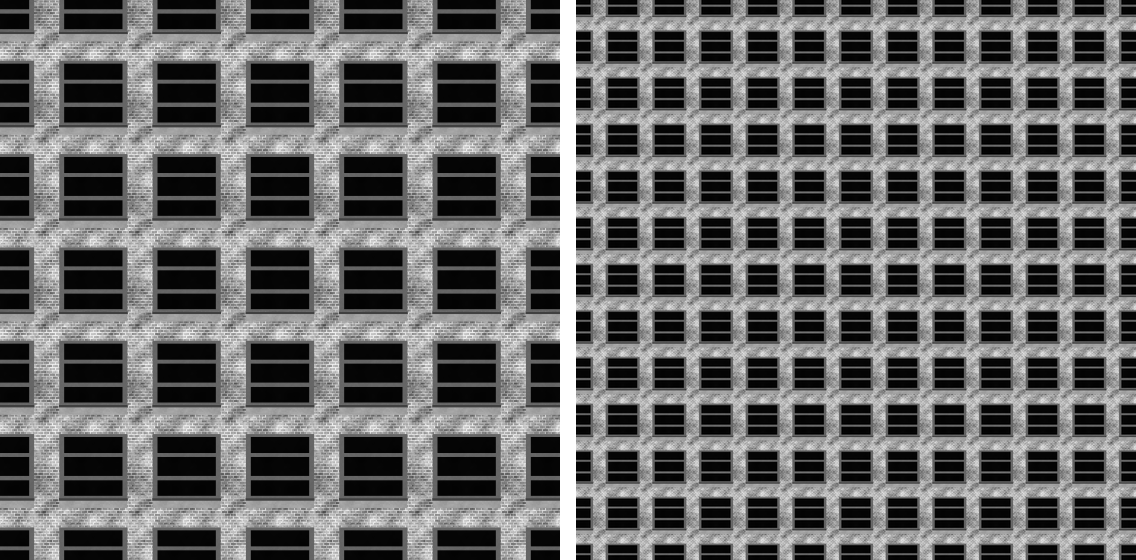
Left, the tile; right, the same tile 2 across and 2 down.
This texture is drawn by a WebGL 1 fragment shader. Its source:

```glsl
precision highp float;
// Weathered grey brick facade with a 6 by 6 grid of dark three-pane windows.
// Each bay is measured in 128 units about its window centre: brick and wear
// come from wrapping noise, then sill, frame and panes are layered as boxes.
uniform vec2 u_resolution;

const float BAYS = 6.0;
const float UNITS = 128.0;
const vec2 BRICKS = vec2(16.0, 32.0);

float hash(vec2 p) {
  vec3 q = fract(vec3(p.xyx) * 0.1031);
  q += dot(q, q.yzx + 33.33);
  return fract((q.x + q.y) * q.z);
}

// Value noise on a unit bay, wrapping after a whole number of cells
float noise(vec2 bay, vec2 cells, float seed) {
  vec2 p = bay * cells;
  vec2 i = floor(p);
  vec2 f = fract(p);
  f = f * f * (3.0 - 2.0 * f);
  vec2 a = mod(i, cells) + seed;
  vec2 b = mod(i + 1.0, cells) + seed;
  return mix(mix(hash(a), hash(vec2(b.x, a.y)), f.x),
             mix(hash(vec2(a.x, b.y)), hash(b), f.x), f.y);
}

float fbm(vec2 bay, float cells, float seed) {
  float sum = 0.0;
  float weight = 0.5;
  for (int i = 0; i < 4; i++) {
    sum += weight * noise(bay, vec2(cells), seed);
    cells *= 2.0;
    seed += 17.0;
    weight *= 0.5;
  }
  return sum / 0.9375;
}

// Smooth-edged coverage of an axis-aligned box
float box(vec2 p, vec2 low, vec2 high, float blur) {
  vec2 c = clamp((p - low) / blur + 0.5, 0.0, 1.0)
         * clamp((high - p) / blur + 0.5, 0.0, 1.0);
  return c.x * c.y;
}

// Soft tilted blotch that wraps around the bay
float blotch(vec2 bay, vec2 centre, vec2 size, float angle) {
  vec2 d = fract(bay - centre + 0.5) - 0.5;
  float c = cos(angle);
  float s = sin(angle);
  d = vec2(c * d.x + s * d.y, c * d.y - s * d.x) / size;
  return exp(-dot(d, d));
}

// Running-bond brick with pale joints and a separate tone for each brick
float brickwork(vec2 bay, float blur) {
  vec2 p = bay * BRICKS;
  float course = floor(p.y);
  p.x += 0.5 * mod(course, 2.0);
  vec2 id = vec2(mod(floor(p.x), BRICKS.x), mod(course, BRICKS.y));
  vec2 edge = (0.5 - abs(fract(p) - 0.5)) * UNITS / BRICKS;
  vec2 joint = clamp((0.5 - edge) / blur + 0.5, 0.0, 1.0);
  float tone = 0.55 + 0.17 * (hash(id + 5.0) - 0.5);
  return mix(tone, 0.79, max(joint.x, joint.y));
}

// Cloudy stains, bleached patches and fine grit
float wear(vec2 bay) {
  float stain = 0.62 * (fbm(bay, 5.0, 41.0) - 0.5);
  stain += 0.16 * (noise(bay, vec2(64.0), 71.0) - 0.5);
  stain -= 0.19 * blotch(bay, vec2(0.50, -0.45), vec2(0.17, 0.055), 0.75);
  stain -= 0.16 * blotch(bay, vec2(0.55, -0.10), vec2(0.08, 0.06), 0.5);
  stain += 0.13 * blotch(bay, vec2(-0.40, 0.42), vec2(0.10, 0.07), 0.3);
  stain += 0.12 * blotch(bay, vec2(0.10, 0.43), vec2(0.12, 0.06), 0.0);
  stain += 0.12 * blotch(bay, vec2(0.59, 0.08), vec2(0.06, 0.09), 0.0);
  return stain;
}

void main() {
  vec2 uv = gl_FragCoord.xy / u_resolution;
  vec2 bay = fract(uv * BAYS + 0.5) - 0.5;
  vec2 p = bay * UNITS;
  float blur = BAYS * UNITS / min(u_resolution.x, u_resolution.y);
  float grain = noise(bay, vec2(64.0), 13.0) - 0.5;
  float cloud = fbm(bay, 8.0, 29.0) - 0.5;

  // Wall
  float shade = clamp(brickwork(bay, blur) + wear(bay) + 0.02, 0.24, 0.93);

  // Stone sill and the shadow beneath the frame
  float sill = 0.62 + 0.12 * cloud + 0.04 * grain;
  shade = mix(shade, sill, box(p, vec2(-46.7, -56.7), vec2(46.7, -45.0), blur));
  shade = mix(shade, 0.25, box(p, vec2(-47.2, -46.7), vec2(47.2, -43.0), blur));

  // Frame and its crossbars
  float frame = 0.395 + 0.03 * cloud + 0.02 * grain;
  shade = mix(shade, frame, box(p, vec2(-46.7, -43.3), vec2(46.7, 44.7), blur));

  // Three dark panes
  float glass = 0.017 + 0.02 * cloud;
  float panes = box(p, vec2(-40.0, 18.7), vec2(40.0, 40.7), blur)
              + box(p, vec2(-40.0, -12.7), vec2(40.0, 13.3), blur)
              + box(p, vec2(-40.0, -40.0), vec2(40.0, -18.7), blur);
  shade = mix(shade, glass, panes);

  gl_FragColor = vec4(vec3(shade), 1.0);
}
```
